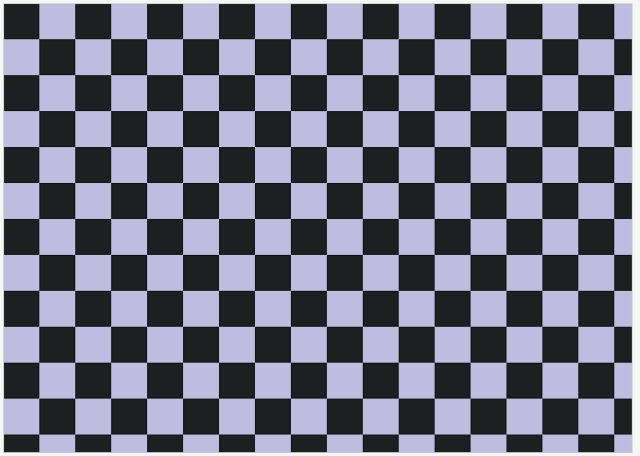
This pattern is drawn by a Shadertoy shader. Its source:

```glsl
// A two-tone checkerboard cropped inside a pale, thinly outlined margin.
// Cell parity signs the distance to the nearest grid line, which gives
// smooth edges and the darker rim of each dark square; a box trims the panel.

#define CELL 0.0788                      // square side, in canvas heights
#define GRID_ORIGIN vec2(0.0075, 0.0073) // grid corner, from the top left
#define PANEL_MIN vec2(0.0090, 0.0090)   // panel top left
#define PANEL_MAX vec2(1.3855, 0.9915)   // panel bottom right
#define RIM_WIDTH 0.0024
#define OUTLINE_WIDTH 0.0016
#define LILAC vec3(0.745, 0.740, 0.878)
#define CHARCOAL vec3(0.110, 0.127, 0.127)
#define RIM_COLOR vec3(0.060, 0.070, 0.070)
#define PAGE_COLOR vec3(0.965, 0.965, 0.955)
#define OUTLINE_COLOR vec3(0.76, 0.76, 0.77)

// Positive inside dark squares, negative inside light ones.
float checkerDistance(vec2 p) {
    vec2 grid = (p - GRID_ORIGIN) / CELL;
    vec2 cell = floor(grid);
    vec2 toLine = 0.5 - abs(grid - cell - 0.5);
    float parity = mod(cell.x + cell.y, 2.0);
    return CELL * min(toLine.x, toLine.y) * (1.0 - 2.0 * parity);
}

// Negative inside the panel.
float panelDistance(vec2 p) {
    vec2 center = 0.5 * (PANEL_MIN + PANEL_MAX);
    vec2 d = abs(p - center) - 0.5 * (PANEL_MAX - PANEL_MIN);
    return length(max(d, 0.0)) + min(max(d.x, d.y), 0.0);
}

void mainImage(out vec4 fragColor, in vec2 fragCoord) {
    // Height units, measured down from the top left
    vec2 p = vec2(fragCoord.x, iResolution.y - fragCoord.y) / iResolution.y;
    float halfPixel = 0.6 / iResolution.y;

    // Squares with a slightly darker rim
    float edge = checkerDistance(p);
    float interior = smoothstep(-halfPixel, halfPixel, edge - RIM_WIDTH);
    vec3 dark = mix(RIM_COLOR, CHARCOAL, interior);
    vec3 color = mix(LILAC, dark, smoothstep(-halfPixel, halfPixel, edge));

    // Thin outline, then the surrounding margin
    float border = panelDistance(p);
    color = mix(color, OUTLINE_COLOR, smoothstep(-halfPixel, halfPixel, border));
    color = mix(color, PAGE_COLOR, smoothstep(-halfPixel, halfPixel, border - OUTLINE_WIDTH));

    fragColor = vec4(color, 1.0);
}
```
